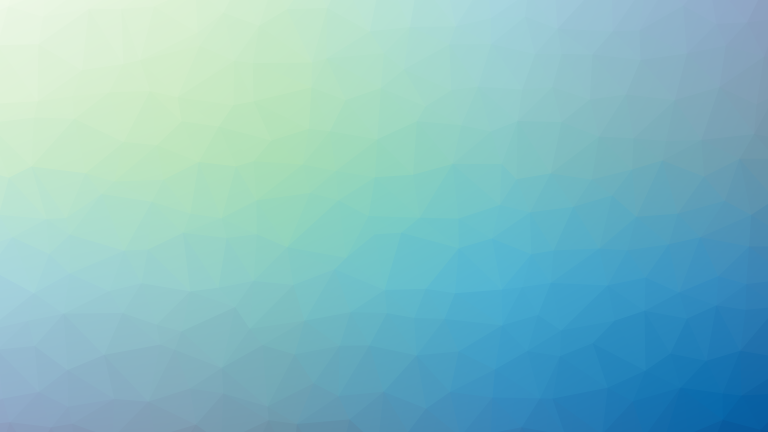
A Shadertoy shader for this background:

```glsl
// Low-poly mesh of soft triangles, fading from pale green at the upper left to deep blue at the lower right.

const float ROWS = 11.5;          // mesh cells per canvas height
const float JITTER = 0.75;        // spread of each vertex, in cells
const float FACETING = 0.65;      // 0 = smooth gradient, 1 = flat facets
const float RAMP_START = 0.05;    // ramp position at the left and top edges
const float RAMP_END = 0.93;      // ramp position at the right and bottom edges
const float SEED = 3.7;

const vec3 RAMP[9] = vec3[9](
    vec3(0.97, 0.99, 0.94), vec3(0.88, 0.95, 0.86), vec3(0.80, 0.92, 0.77),
    vec3(0.66, 0.87, 0.71), vec3(0.48, 0.80, 0.77), vec3(0.31, 0.70, 0.83),
    vec3(0.17, 0.55, 0.75), vec3(0.03, 0.41, 0.67), vec3(0.03, 0.25, 0.51));

// Linear RGB to white-normalised XYZ
const mat3 RGB_TO_XYZ = mat3(
    0.4339, 0.2126, 0.0177,
    0.3762, 0.7152, 0.1095,
    0.1899, 0.0722, 0.8728);

// Perceptual space: cube roots of XYZ, in which mixing equals mixing in Lab
vec3 toPerceptual(vec3 rgb) {
    return pow(RGB_TO_XYZ * pow(rgb, vec3(2.2)), vec3(1.0 / 3.0));
}

vec3 fromPerceptual(vec3 c) {
    return pow(max(inverse(RGB_TO_XYZ) * (c * c * c), 0.0), vec3(1.0 / 2.2));
}

vec3 ramp(float t) {
    float s = clamp(mix(RAMP_START, RAMP_END, t), 0.0, 1.0) * 8.0;
    int i = min(int(s), 7);
    return toPerceptual(mix(RAMP[i], RAMP[i + 1], s - float(i)));
}

// Mesh vertices
vec2 hash2(vec2 p) {
    vec2 q = vec2(dot(p, vec2(127.1, 311.7)), dot(p, vec2(269.5, 183.3)));
    return fract(sin(q + SEED) * 43758.55);
}

vec2 meshVertex(vec2 cell) {
    return cell + (hash2(cell) - 0.5) * JITTER;
}

float cross2(vec2 a, vec2 b) {
    return a.x * b.y - a.y * b.x;
}

// Signed distance to the line a-b, positive on its left
float edgeDistance(vec2 p, vec2 a, vec2 b) {
    return cross2(b - a, p - a) / length(b - a);
}

// Triangle centre weighted by coverage, with the coverage in z
vec3 facet(vec2 p, vec2 a, vec2 b, vec2 c, float pixel) {
    float inside = min(edgeDistance(p, a, b),
                   min(edgeDistance(p, b, c), edgeDistance(p, c, a)));
    float coverage = clamp(0.5 + inside / pixel, 0.0, 1.0);
    return vec3((a + b + c) / 3.0, 1.0) * coverage;
}

// Sum of the two triangles of one cell, split along the Delaunay diagonal
vec3 cellFacets(vec2 p, vec2 cell, float pixel) {
    vec2 a = meshVertex(cell);
    vec2 b = meshVertex(cell + vec2(1.0, 0.0));
    vec2 c = meshVertex(cell + vec2(1.0, 1.0));
    vec2 d = meshVertex(cell + vec2(0.0, 1.0));
    float sinAngles = cross2(c - b, a - b) * dot(a - d, c - d)
                    + dot(c - b, a - b) * cross2(a - d, c - d);
    if (sinAngles >= 0.0)
        return facet(p, a, b, c, pixel) + facet(p, a, c, d, pixel);
    return facet(p, a, b, d, pixel) + facet(p, b, c, d, pixel);
}

void mainImage(out vec4 fragColor, in vec2 fragCoord) {
    float pixel = ROWS / iResolution.y;
    vec2 p = fragCoord * pixel;

    // Find the facet under this point
    vec3 sum = vec3(0.0);
    for (int y = -1; y <= 1; y++)
        for (int x = -1; x <= 1; x++)
            sum += cellFacets(p, floor(p) + vec2(x, y), pixel);
    vec2 facetCentre = sum.xy / max(sum.z, 0.001);

    // Blend the horizontal and vertical ramps at the facet
    vec2 uv = mix(p, facetCentre, FACETING) / (pixel * iResolution.xy);
    vec3 colour = mix(ramp(uv.x), ramp(1.0 - uv.y), 0.5);
    fragColor = vec4(fromPerceptual(colour), 1.0);
}
```
